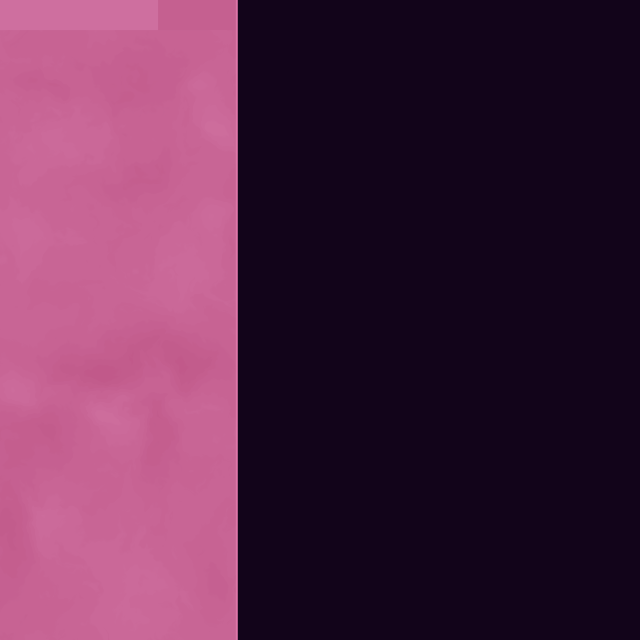
This background is drawn by a three.js fragment shader. Its source:

```glsl
// A mottled pink painted strip on the left beside a flat, near-black violet field.
#define DARK_FIELD vec3(0.070, 0.016, 0.100)
#define PINK_DEEP vec3(0.755, 0.350, 0.540)
#define PINK_LIGHT vec3(0.808, 0.435, 0.622)
#define RIM_COLOR vec3(0.890, 0.480, 0.680)
#define STRIP_EDGE 0.3715
#define RIM_WIDTH 0.004
#define BAND_BOTTOM 0.953
#define BAND_SPLIT 0.247
#define EDGE_SOFT 0.001
#define TONE_STEPS 9.0
#define WARP 0.035

varying vec2 vUv;

vec2 hashGradient(vec2 cell) {
  vec2 h = vec2(dot(cell, vec2(127.1, 311.7)), dot(cell, vec2(269.5, 183.3)));
  return fract(sin(h) * 43758.5) * 2.0 - 1.0;
}

float gradientNoise(vec2 p) {
  vec2 i = floor(p);
  vec2 f = fract(p);
  vec2 u = f * f * f * (f * (f * 6.0 - 15.0) + 10.0);
  vec2 e = vec2(1.0, 0.0);
  float a = dot(hashGradient(i), f);
  float b = dot(hashGradient(i + e.xy), f - e.xy);
  float c = dot(hashGradient(i + e.yx), f - e.yx);
  float d = dot(hashGradient(i + e.xx), f - e.xx);
  return mix(mix(a, b, u.x), mix(c, d, u.x), u.y);
}

float fbm(vec2 p) {
  float sum = 0.0;
  float amplitude = 0.5;
  for (int i = 0; i < 5; i++) {
    sum += amplitude * gradientNoise(p);
    p = mat2(1.6, 1.2, -1.2, 1.6) * p + 7.3;
    amplitude *= 0.5;
  }
  return sum;
}

// Soft elliptical patch: 1 at its centre, 0 far away
float patchAt(vec2 p, vec2 center, vec2 radius) {
  vec2 q = (p - center) / radius;
  return exp(-dot(q, q));
}

// Light areas of the paint
float lightPatches(vec2 p) {
  float tone = patchAt(p, vec2(0.345, 0.800), vec2(0.028, 0.055));
  tone += patchAt(p, vec2(0.336, 0.657), vec2(0.028, 0.026));
  tone += patchAt(p, vec2(0.310, 0.865), vec2(0.025, 0.025));
  tone += patchAt(p, vec2(0.170, 0.345), vec2(0.035, 0.035));
  tone += patchAt(p, vec2(0.080, 0.190), vec2(0.045, 0.045));
  tone += patchAt(p, vec2(0.030, 0.390), vec2(0.040, 0.035));
  tone += 0.7 * patchAt(p, vec2(0.070, 0.780), vec2(0.075, 0.050));
  tone += 0.7 * patchAt(p, vec2(0.040, 0.650), vec2(0.070, 0.060));
  tone += 0.7 * patchAt(p, vec2(0.290, 0.570), vec2(0.100, 0.060));
  tone += 0.7 * patchAt(p, vec2(0.220, 0.060), vec2(0.100, 0.090));
  return tone;
}

// Deep areas, with an arch across the lower half
float deepPatches(vec2 p) {
  vec2 q = p - vec2(0.240, 0.365);
  float ring = (length(q) - 0.095) / 0.030;
  float tone = exp(-ring * ring) * smoothstep(-0.01, 0.05, q.y);
  tone += patchAt(p, vec2(0.100, 0.435), vec2(0.070, 0.030));
  tone += patchAt(p, vec2(0.060, 0.325), vec2(0.070, 0.040));
  tone += patchAt(p, vec2(0.245, 0.320), vec2(0.028, 0.060));
  tone += patchAt(p, vec2(0.005, 0.170), vec2(0.035, 0.110));
  tone += 0.7 * patchAt(p, vec2(0.220, 0.880), vec2(0.080, 0.050));
  tone += 0.7 * patchAt(p, vec2(0.050, 0.870), vec2(0.060, 0.022));
  tone += 0.6 * patchAt(p, vec2(0.220, 0.720), vec2(0.070, 0.050));
  tone += 0.6 * patchAt(p, vec2(0.330, 0.100), vec2(0.022, 0.060));
  return tone;
}

// Soft-edged tone levels give the paint its flat, layered shapes
float layered(float tone) {
  float scaled = tone * TONE_STEPS;
  return (floor(scaled) + smoothstep(0.35, 0.65, fract(scaled))) / TONE_STEPS;
}

vec3 paint(vec2 uv) {
  vec2 warp = vec2(fbm(uv * 9.0), fbm(uv * 9.0 + 31.7));
  vec2 p = uv + WARP * 2.0 * warp;
  float tone = 0.50 + 0.34 * lightPatches(p) - 0.36 * deepPatches(p);
  tone += 0.42 * fbm(p * vec2(13.0, 11.0) + 2.0 * warp);
  return mix(PINK_DEEP, PINK_LIGHT, layered(clamp(tone, 0.0, 1.0)));
}

void main() {
  vec3 strip = paint(vUv);

  // Flat two-tone band along the top
  float split = smoothstep(-EDGE_SOFT, EDGE_SOFT, vUv.x - BAND_SPLIT);
  vec3 band = mix(PINK_LIGHT, mix(PINK_DEEP, PINK_LIGHT, 0.3), split);
  strip = mix(strip, band, smoothstep(-EDGE_SOFT, EDGE_SOFT, vUv.y - BAND_BOTTOM));

  // Bright rim, then the dark field
  float rim = smoothstep(STRIP_EDGE - RIM_WIDTH, STRIP_EDGE - 0.5 * RIM_WIDTH, vUv.x);
  strip = mix(strip, RIM_COLOR, 0.8 * rim);
  float field = smoothstep(-EDGE_SOFT, EDGE_SOFT, vUv.x - STRIP_EDGE);
  gl_FragColor = vec4(mix(strip, DARK_FIELD, field), 1.0);
}
```
